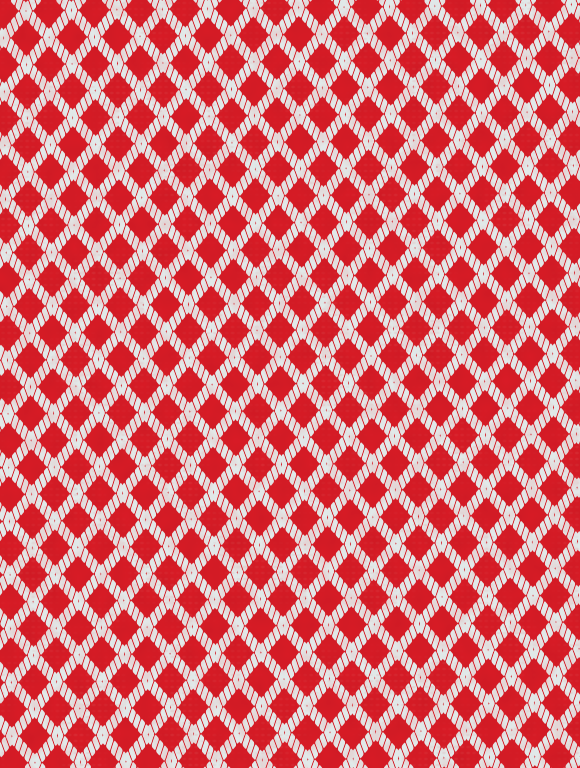
Reproduce this pattern procedurally as a Shadertoy shader.

```glsl
// Red upright diamonds netted by two families of crossing white twisted ropes.
// Diagonal lattice axes give the ropes, rounded-box distances the strands;
// a patchy embossed dot grid and gradient noise add the cloth wear.

const vec2  REPEATS       = vec2(16.9, 14.3);    // diamonds per canvas height, along x and y
const float TILT          = 0.012;               // turn of the lattice, radians
const vec2  ANCHOR        = vec2(0.521, 0.6055); // centre of one diamond
const float ROPE_HALF     = 0.157;  // half rope width, in lattice cells
const float STRANDS       = 5.0;    // strands per lattice cell
const float STRAND_GAP    = 0.015;  // half gap between strands
const float STRAND_ROUND  = 0.050;  // corner radius of a strand
const float STRAND_SLANT  = 0.42;   // lean of strands along the rope
const vec2  DOT_REPEATS   = vec2(96.0, 128.0);
const float DOT_STRENGTH  = 0.18;
const float WEAR_STRENGTH = 0.03;
const vec3  RED           = vec3(0.83, 0.105, 0.145);
const vec3  WHITE         = vec3(0.89, 0.92, 0.92);
const vec3  WARM_WHITE    = vec3(0.88, 0.83, 0.83);
const vec3  FADED_RED     = vec3(0.86, 0.40, 0.40);

vec2 hash2(vec2 p) {
    vec3 q = fract(vec3(p.xyx) * vec3(0.1031, 0.1030, 0.0973));
    q += dot(q, q.yzx + 33.33);
    return fract((q.xx + q.yz) * q.zy);
}

float gradientDot(vec2 cell, vec2 offset, vec2 f) {
    float angle = 6.2832 * hash2(cell + offset).x;
    return dot(vec2(cos(angle), sin(angle)), f - offset);
}

float gradientNoise(vec2 p) {
    vec2 cell = floor(p), f = fract(p);
    vec2 w = f * f * f * (f * (f * 6.0 - 15.0) + 10.0);
    vec2 e = vec2(0.0, 1.0);
    return mix(mix(gradientDot(cell, e.xx, f), gradientDot(cell, e.yx, f), w.x),
               mix(gradientDot(cell, e.xy, f), gradientDot(cell, e.yy, f), w.x), w.y);
}

float roundedBox(vec2 p, vec2 halfSize, float radius) {
    vec2 d = abs(p) - halfSize + radius;
    return length(max(d, 0.0)) + min(max(d.x, d.y), 0.0) - radius;
}

// Distance to the nearest slanted strand of a rope
float strandDistance(float across, float along) {
    float turn = (along + STRAND_SLANT * across) * STRANDS;
    vec2 local = vec2(across, (fract(turn) - 0.5) / STRANDS);
    return roundedBox(local, vec2(ROPE_HALF, 0.5 / STRANDS - STRAND_GAP), STRAND_ROUND);
}

float coverage(float d, float pixel) {
    return 1.0 - smoothstep(-0.65 * pixel, 0.65 * pixel, d);
}

void mainImage(out vec4 fragColor, in vec2 fragCoord) {
    vec2 canvas = fragCoord / iResolution.xy;
    vec2 p = (canvas - ANCHOR) * vec2(iResolution.x / iResolution.y, 1.0);
    float c = cos(TILT), s = sin(TILT);
    vec2 q = vec2(c * p.x + s * p.y, c * p.y - s * p.x) * REPEATS;
    float pixel = length(REPEATS) / iResolution.y;

    // Lattice axes: diamonds sit on half integers, ropes on integers
    vec2 lattice = vec2(q.x + q.y, q.x - q.y) + 0.5;
    lattice += 0.010 * vec2(gradientNoise(q * 2.3), gradientNoise(q * 2.3 + 41.0));
    vec2 across = lattice - floor(lattice + 0.5);

    // Two mirrored ropes, merged where they cross
    float falling = coverage(strandDistance(across.x, lattice.y), pixel);
    float rising = coverage(strandDistance(across.y, lattice.x), pixel);
    float rope = max(falling, rising);

    // Embossed dots, stronger in some patches than others
    vec2 dotGrid = canvas * DOT_REPEATS;
    vec2 dotOffset = fract(dotGrid) - 0.5;
    float dotPixel = length(DOT_REPEATS / iResolution.xy);
    float dots = coverage(length(dotOffset * vec2(0.8, 1.2)) - 0.25, dotPixel);
    float patches = smoothstep(-0.25, 0.35, gradientNoise(q * 0.9 + 7.0));
    float emboss = dots * patches * (0.4 + 0.6 * hash2(floor(dotGrid)).x);

    // Cloth colour and uneven wear
    float wear = gradientNoise(q * 3.7 + 19.0);
    vec3 ground = mix(RED, FADED_RED, DOT_STRENGTH * emboss);
    vec3 cord = mix(WHITE, WARM_WHITE, clamp(0.35 + 1.8 * wear + 0.8 * emboss, 0.0, 1.0));
    vec3 color = mix(ground, cord, rope) * (1.0 + WEAR_STRENGTH * wear);
    fragColor = vec4(color, 1.0);
}
```
